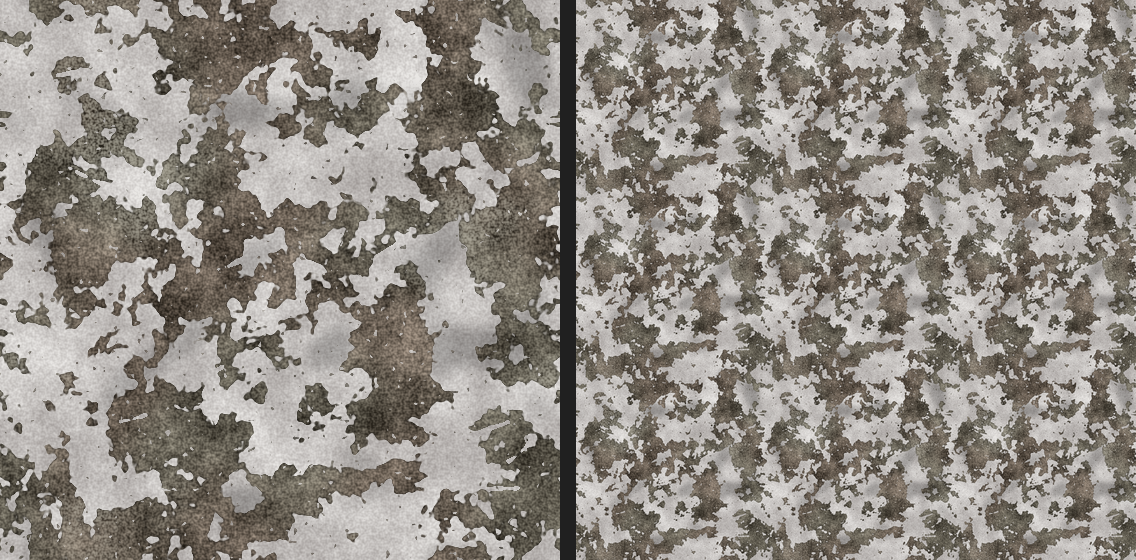
Left: one tile. Right: repeated 3 by 3.
Write a WebGL 1 fragment shader that draws this texture.

```glsl
precision highp float;
// Weathered concrete: pale flaking paint over dark, grimy stone, tiling in both directions.

uniform vec2 u_resolution;

const vec3 PAINT_LOW = vec3(0.66, 0.64, 0.63);
const vec3 PAINT_HIGH = vec3(0.87, 0.86, 0.85);
const vec3 STONE_LOW = vec3(0.19, 0.17, 0.14);
const vec3 STONE_HIGH = vec3(0.55, 0.52, 0.475);
const vec3 BLEACHED = vec3(0.66, 0.65, 0.60);
const vec3 WARM_TINT = vec3(1.03, 0.985, 0.965);
const vec3 OLIVE_TINT = vec3(0.985, 1.005, 0.98);
const float PAINT_BIAS = -0.01;    // raises the share of paint
const float EDGE_SOFTNESS = 0.045;
const float WARP = 0.008;
const float SCRATCH_WIDTH = 0.0035;
const float SCRATCH_LIFT = 0.55;   // how far a stroke raises the paint layer
const int SCRATCHES = 14;

vec2 hash22(vec2 p) {
  vec3 q = fract(p.xyx * vec3(0.1031, 0.1030, 0.0973));
  q += dot(q, q.yzx + 33.33);
  return fract((q.xx + q.yz) * q.zy);
}

float cornerSlope(vec2 cell, vec2 offset, float period, float seed) {
  vec2 slope = hash22(mod(cell, period) + seed * 17.0) * 2.0 - 1.0;
  return dot(normalize(slope + 0.0001), offset);
}

// Gradient noise that wraps; the seed also shifts its lattice.
float noise(vec2 uv, float period, float seed) {
  vec2 p = uv * period + hash22(vec2(seed, period));
  vec2 cell = floor(p);
  vec2 f = p - cell;
  vec2 w = f * f * f * (f * (f * 6.0 - 15.0) + 10.0);
  vec2 e = vec2(1.0, 0.0);
  float low = mix(cornerSlope(cell, f, period, seed),
                  cornerSlope(cell + e.xy, f - e.xy, period, seed), w.x);
  float high = mix(cornerSlope(cell + e.yx, f - e.yx, period, seed),
                   cornerSlope(cell + e.xx, f - e.xx, period, seed), w.x);
  return 1.25 * mix(low, high, w.y);
}

float fbm(vec2 uv, float period, float gain, float seed) {
  float sum = 0.0;
  float amplitude = 1.0;
  for (int i = 0; i < 5; i++) {
    sum += amplitude * noise(uv, period, seed + float(i));
    period = period * 2.0 + 1.0;
    amplitude *= gain;
  }
  return sum;
}

// Patches of several sizes, strongest in the middle ones.
float patches(vec2 uv) {
  return 0.72 * noise(uv, 4.0, 11.0) + 0.95 * noise(uv, 9.0, 12.0)
       + 0.75 * noise(uv, 19.0, 13.0) + 0.48 * noise(uv, 39.0, 14.0)
       + 0.27 * noise(uv, 80.0, 15.0);
}

// Short, mostly rising strokes; returns coverage.
float scratches(vec2 uv) {
  float cover = 0.0;
  for (int i = 0; i < SCRATCHES; i++) {
    vec2 centre = hash22(vec2(float(i), 71.0));
    vec2 shape = hash22(vec2(float(i), 113.0));
    vec2 d = fract(uv - centre + 0.5) - 0.5;
    vec2 dir = normalize(vec2(1.0, mix(-0.5, 1.2, shape.x)));
    float reach = mix(0.015, 0.05, shape.y);
    float along = clamp(dot(d, dir), -reach, reach);
    float dist = length(d - dir * along);
    cover = max(cover, 1.0 - smoothstep(0.4, 1.6, dist / SCRATCH_WIDTH));
  }
  return cover;
}

void main() {
  vec2 uv = gl_FragCoord.xy / u_resolution;

  // Height of the paint layer above its flaking threshold
  vec2 warp = WARP * vec2(noise(uv, 17.0, 3.0), noise(uv, 17.0, 5.0));
  float layer = patches(uv + warp) + PAINT_BIAS;
  layer += SCRATCH_LIFT * scratches(uv + warp * 0.5);
  float cover = smoothstep(-EDGE_SOFTNESS, EDGE_SOFTNESS, layer);

  // Left-over flecks and small pits
  float speckle = noise(uv, 97.0, 23.0) + 0.4 * noise(uv, 41.0, 27.0);
  cover = max(cover, 0.85 * smoothstep(0.54, 0.68, speckle));
  cover *= 1.0 - 0.7 * smoothstep(0.60, 0.72, -speckle);

  // Grain and broad stains
  float grain = 0.6 * noise(uv, 130.0, 31.0) + 0.8 * noise(uv, 241.0, 37.0);
  float stain = fbm(uv, 6.0, 0.65, 51.0);
  float hue = smoothstep(-0.4, 0.4, noise(uv, 4.0, 61.0));
  float grime = smoothstep(0.12, 0.6, noise(uv, 7.0, 67.0));

  // Paint: mottled, with a faint bright lip and soft grime
  float paintTone = 0.52 + 0.5 * stain + 0.45 * grain;
  paintTone += 0.10 * (1.0 - smoothstep(0.04, 0.18, layer));
  vec3 paint = mix(PAINT_LOW, PAINT_HIGH, clamp(paintTone, -0.4, 1.2));
  paint *= 1.0 - 0.2 * grime;

  // Stone: rough, bleached in places and shaded below the paint edge
  float stoneTone = 0.57 + 0.45 * fbm(uv, 9.0, 0.7, 81.0) + 0.55 * grain;
  vec3 stone = mix(STONE_LOW, STONE_HIGH, clamp(stoneTone, -0.1, 1.25));
  stone *= mix(OLIVE_TINT, WARM_TINT, hue);
  float bleach = smoothstep(0.15, 0.65, noise(uv, 3.0, 91.0) + 0.35 * stain);
  stone = mix(stone, BLEACHED, 0.65 * bleach * clamp(0.6 + grain, 0.0, 1.0));
  stone *= 1.0 - 0.2 * smoothstep(-0.18, -0.04, layer);

  gl_FragColor = vec4(mix(stone, paint, cover), 1.0);
}
```
